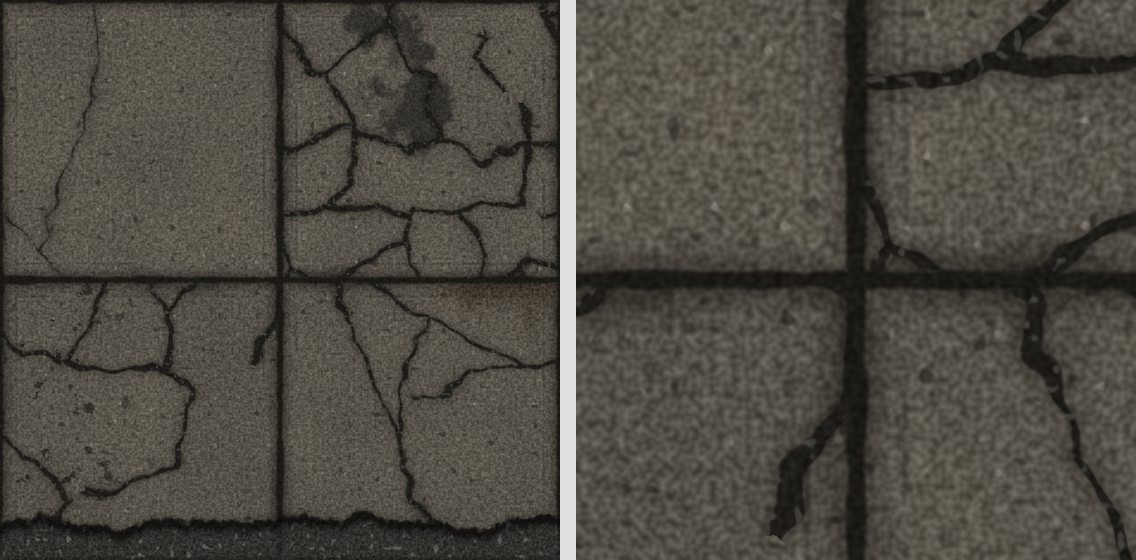
Left, the full canvas; right, a detail of the centre.
This texture is drawn by a Shadertoy shader. Its source:

```glsl
vec2 hash22(vec2 p) {
    vec3 q = fract(p.xyx * vec3(.1031, .1030, .0973));
    q += dot(q, q.yzx + 33.33);
    return fract((q.xx + q.yz) * q.zy);
}

float corner(vec2 cell, vec2 offset) {
    float angle = 6.2832 * hash22(cell).x;
    return dot(vec2(cos(angle), sin(angle)), offset);
}

float gradientNoise(vec2 p) {
    vec2 i = floor(p), f = p - i, u = f * f * f * (f * (f * 6. - 15.) + 10.), e = vec2(1, 0);
    return mix(mix(corner(i, f), corner(i + e, f - e), u.x),
               mix(corner(i + e.yx, f - e.yx), corner(i + 1., f - 1.), u.x), u.y);
}

float fbm(vec2 p) {
    float sum = 0., amp = .6;
    for (int i = 0; i < 5; i++) {
        sum += amp * gradientNoise(p);
        p = mat2(1.6, 1.2, -1.2, 1.6) * p + 7.3;
        amp *= .55;
    }
    return sum;
}

float segment(vec2 p, vec2 a, vec2 b) {
    vec2 ab = b - a;
    return length(p - a - ab * clamp(dot(p - a, ab) / dot(ab, ab), 0., 1.));
}

// Distance to the borders of irregular cells; only a share of borders is kept
float crackWeb(vec2 p, float cells, float keep, vec2 seed) {
    vec2 g = p * cells + seed, base = floor(g), nearest = vec2(9), owner = base;
    for (int k = 0; k < 9; k++) {
        vec2 cell = base + vec2(k % 3, k / 3) - 1.;
        vec2 r = cell + .1 + .8 * hash22(cell) - g;
        if (dot(r, r) < dot(nearest, nearest)) { nearest = r; owner = cell; }
    }
    float d = 9.;
    for (int k = 0; k < 25; k++) {
        vec2 cell = owner + vec2(k % 5, k / 5) - 2.;
        vec2 r = cell + .1 + .8 * hash22(cell) - g;
        if (cell != owner && hash22(cell + owner + 5.).y < keep)
            d = min(d, dot(.5 * (nearest + r), normalize(r - nearest)));
    }
    return d / cells;
}

// Each slab breaks differently: corner break, two webs, long forked split
float slabCracks(vec2 p, vec2 slab) {
    if (slab.x + slab.y > 1.5) return crackWeb(p, 4.2, .8, vec2(17, 31));
    if (slab.x + slab.y < .5) return crackWeb(p, 2.9, .8, vec2(53, 8));
    vec2 fork = slab.y > .5 ? vec2(.16, .12) : vec2(.42, .4);
    if (slab.y > .5) {
        float d = min(segment(p, vec2(.36, 1.1), vec2(.34, .65)), segment(p, vec2(.34, .65), fork));
        return .006 + min(d, min(segment(p, fork, vec2(-.1, .32)), segment(p, fork, vec2(.3, -.1))));
    }
    vec2 knee = vec2(.5, .86), tip = vec2(.86, .7);
    float d = min(segment(p, vec2(.17, 1.1), fork), segment(p, fork, vec2(.53, .1)));
    d = min(d, min(segment(p, knee, fork), segment(p, vec2(.28, 1.), knee)));
    d = min(d, min(segment(p, knee, tip), segment(p, vec2(.5, .58), tip)));
    return min(d, segment(p, tip, vec2(1.1, .73)));
}

void mainImage(out vec4 fragColor, in vec2 fragCoord) {
    vec2 uv = fragCoord / iResolution.xy;
    vec2 slab = min(floor(uv * 2.), 1.), p = uv * 2. - slab;
    vec2 toEdge = min(p, 1. - p) * .5;
    float edge = min(toEdge.x, toEdge.y), px = 1. / iResolution.y;
    float topRight = slab.x * slab.y, bottomLeft = (1. - slab.x) * (1. - slab.y);

    // Concrete with broad mottling, fine grain and pale aggregate
    float cloud = fbm(uv * 6. + 3.), rough = gradientNoise(uv * 75.);
    float grain = gradientNoise(uv * 235.) * .13 + gradientNoise(uv * 120.) * .08;
    vec3 color = vec3(.352, .332, .295) * (1. + .15 * cloud + .05 * (hash22(slab + 4.).x - .5));
    color += grain + .025 * rough;
    color += .12 * smoothstep(.42, .6, gradientNoise(uv * 95. + 50.));
    color *= 1. - .35 * smoothstep(.38, .55, gradientNoise(uv * 60. + 9.));

    // Worn frame pressed into each slab, and dirty slab edges
    float frame = exp(-pow((edge - .029) / .0022, 2.)) - .5 * exp(-pow((edge - .034) / .002, 2.));
    color *= 1. - .16 * frame * smoothstep(-.25, .2, gradientNoise(uv * 9. + 20.));
    color *= mix(.72, 1., smoothstep(.004, .028, edge + .008 * cloud));

    // Damp stains, pitting and brown soil
    float stain = exp(-12. * dot(p - vec2(.46, .62), p - vec2(.46, .62))) + .8 * exp(-25. * dot(p - vec2(.38, 1.), p - vec2(.38, 1.)));
    color = mix(color, vec3(.165, .16, .15) + grain * .6,
                .8 * topRight * smoothstep(.4, .56, stain * .55 + .55 * fbm(uv * 11.)));
    float pits = smoothstep(.22, .32, fbm(uv * 24. + 12.)) * smoothstep(.7, .25, p.x);
    color *= 1. - .5 * bottomLeft * pits;
    float soil = slab.x * (1. - slab.y) * smoothstep(.75, 1.05, p.y + .3 * fbm(uv * 13.)) * smoothstep(.45, .7, p.x);
    color = mix(color, vec3(.20, .17, .135) + grain, .75 * soil);

    // Ragged cracks filled with grit
    vec2 warp = vec2(gradientNoise(uv * 8.), gradientNoise(uv * 8. + 40.)) * .07
              + vec2(gradientNoise(uv * 32.), gradientNoise(uv * 32. + 60.)) * .022;
    float crack = slabCracks(p + warp, slab) * .5;
    float width = .0028 + .0014 * (topRight + bottomLeft) + .004 * gradientNoise(uv * 16. + 5.) + .002 * rough;
    width = max(width, .0012);
    color *= 1. - .28 * exp(-max(crack - width, 0.) / .007);
    float grit = smoothstep(.15, .45, gradientNoise(uv * 130. + 80.));
    vec3 fill = vec3(.115, .108, .092) + .13 * grit + grain * .4;
    color = mix(color, fill, 1. - smoothstep(width - px, width + .0012 + px, crack));

    // Dark joints between slabs with chipped sides
    float joint = .0048 + .0025 * gradientNoise(uv * 35.) + .006 * max(gradientNoise(uv * 13. + 70.), 0.);
    vec3 jointColor = vec3(.105, .098, .083) + grain * .35;
    color = mix(color, jointColor, 1. - smoothstep(joint - .001 - px, joint + .002 + px, edge));

    // Broken lower rim exposing rubble, with a shadow beneath the lip
    float rim = .073 + .035 * gradientNoise(vec2(uv.x * 5., 3.3)) + .028 * fbm(vec2(uv.x * 17., 8.6))
              - .035 * exp(-uv.x / .04) + .006 * rough;
    float below = rim - uv.y;
    vec3 rubble = vec3(.165, .163, .152) + grain * .8 + .14 * smoothstep(.3, .5, gradientNoise(uv * 70. + 33.));
    rubble *= 1. - .65 * exp(-pow((below - .008) / .012, 2.));
    color *= 1. - .3 * exp(-max(-below, 0.) / .006);
    color = mix(color, rubble * (.85 + .3 * smoothstep(0., .01, edge)), smoothstep(-.001 - px, .001 + px, below));

    fragColor = vec4(clamp(color, 0., 1.), 1.);
}
```
